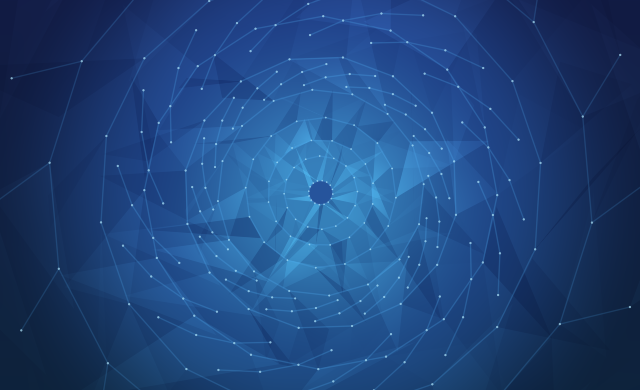
Give the GLSL for this background, as a Shadertoy shader.

```glsl
// Blue radial web: translucent facets around a small disc, linked by rings of points.
#define SPOKES 16.0
#define CENTER vec2(0.002, 0.006)
#define HOLE_RADIUS 0.031
#define LINE_WIDTH 0.0008
#define DOT_RADIUS 0.0029
#define LINE_OPACITY 0.30
#define FACET_CONTRAST 0.32
#define CORE_COLOR vec3(0.21, 0.50, 0.73)
#define MID_COLOR vec3(0.125, 0.28, 0.54)
#define EDGE_COLOR vec3(0.06, 0.12, 0.25)
#define HOLE_COLOR vec3(0.15, 0.33, 0.61)

const float STEP = 6.283185 / SPOKES;

float hash(vec2 p) {
    vec3 q = fract(vec3(p.xyx) * 0.1031);
    q += dot(q, q.yzx + 33.33);
    return fract((q.x + q.y) * q.z);
}

vec2 polar(float radius, float angle) {
    return radius * vec2(cos(angle), sin(angle));
}

// Ring spacing widens outward; each ring is turned a little further.
float ringRadius(float k) {
    return k < 0.0 ? HOLE_RADIUS : 0.094 + k * (0.0347 + 0.0074 * k);
}

float ringAngle(float k) {
    return radians(4.7 + 8.5 * (k - 3.0));
}

// Signed distance to the line a-b, positive on its left.
float side(vec2 p, vec2 a, vec2 b) {
    vec2 e = b - a, d = p - a;
    return (e.x * d.y - e.y * d.x) / max(length(e), 1e-4);
}

float triangle(vec2 p, vec2 a, vec2 b, vec2 c, float px) {
    float winding = sign(side(c, a, b));
    float inside = min(side(p, a, b) * winding,
                   min(side(p, b, c) * winding, side(p, c, a) * winding));
    return smoothstep(-0.6 * px, 0.6 * px, inside);
}

// Signed light of all overlapping facets, strongest near the center.
float facets(vec2 p, float px) {
    float angle = atan(p.y, p.x), light = 0.0;
    for (float k = -1.0; k < 9.0; k++) {
        float cell = floor((angle - ringAngle(k)) / STEP);
        float gain = mix(2.0, 1.3, smoothstep(0.0, 6.0, k));
        for (float j = -2.0; j <= 2.0; j++) {
            vec2 id = vec2(mod(cell + j, SPOKES) + 3.0, k + 7.0);
            float h = hash(id), g = hash(id + 41.7), s = hash(id + 93.1);
            float a0 = ringAngle(k) + (cell + j) * STEP;
            vec2 a = polar(ringRadius(k), a0);
            vec2 b = polar(ringRadius(k + floor(g * 2.0)), a0 + STEP * (0.8 + 0.7 * h));
            vec2 c = polar(ringRadius(k + 1.0 + floor(s * 2.2)), a0 + STEP * (1.9 * g - 0.5));
            float fade = 1.0 - 0.5 * clamp(length(p - a) / length(c - a), 0.0, 1.0);
            light += (h - 0.47) * gain * fade * triangle(p, a, b, c, px);
        }
    }
    return light;
}

// Link between two (radius, angle) points, repeated around the center.
void link(vec2 p, vec2 from, vec2 to, float px, inout vec2 ink) {
    float middle = 0.5 * (from.y + to.y);
    float turn = (atan(p.y, p.x) - middle) / STEP;
    vec2 q = polar(length(p), (fract(turn + 0.5) - 0.5) * STEP);
    vec2 a = polar(from.x, from.y - middle), b = polar(to.x, to.y - middle);
    vec2 e = b - a, d = q - a;
    float lineDist = length(d - e * clamp(dot(d, e) / dot(e, e), 0.0, 1.0));
    float dotDist = min(length(d), length(q - b));
    float dotSize = DOT_RADIUS * mix(0.7, 1.0, smoothstep(0.1, 0.4, from.x));
    ink.x = max(ink.x, 1.0 - smoothstep(0.0, LINE_WIDTH + px, lineDist));
    ink.y = max(ink.y, 1.0 - smoothstep(dotSize - 0.6 * px, dotSize + 0.6 * px, dotDist));
}

void mainImage(out vec4 fragColor, in vec2 fragCoord) {
    float px = 1.0 / iResolution.y;
    vec2 p = (fragCoord - 0.5 * iResolution.xy) * px - CENTER;
    float r = length(p);

    // Radial glow, bluer at the top and greener at the bottom
    vec3 color = mix(CORE_COLOR, MID_COLOR, smoothstep(0.06, 0.47, r));
    color = mix(color, EDGE_COLOR, smoothstep(0.38, 0.88, r));
    color += vec3(0.015, -0.03, 0.03) * p.y;

    // Facets and central disc
    float light = clamp(facets(p, px), -0.9, 1.1);
    color *= 1.0 + FACET_CONTRAST * light * vec3(1.1, 1.0, 0.65);
    float hole = 1.0 - smoothstep(HOLE_RADIUS - px, HOLE_RADIUS + px, r);
    color = mix(color, HOLE_COLOR, hole);

    // Rings, with spokes leaving the outermost one
    vec2 ink = vec2(0.0);
    for (float k = -1.0; k < 8.0; k++) {
        vec2 node = vec2(ringRadius(k), ringAngle(k));
        link(p, node, node + vec2(0.0, STEP), px, ink);
    }
    link(p, vec2(ringRadius(7.0), ringAngle(7.0)), vec2(ringRadius(8.0), ringAngle(8.0)), px, ink);

    // Outer spiral arms, then a tighter inner set
    for (float i = 0.0; i < 6.0; i++) {
        float j = mod(i, 3.0);
        bool outer = i < 3.0;
        float drop = outer ? 0.04 : 0.017;
        vec2 start = outer ? vec2(0.525, 15.0) : vec2(0.33, 20.0);
        vec2 node = vec2(start.x - drop * j, radians(start.y + 11.3 * j));
        link(p, node, node + vec2(-drop, radians(11.3)), px, ink);
    }
    float lineFade = LINE_OPACITY * mix(1.0, 0.6, smoothstep(0.3, 0.8, r));
    color = mix(color, vec3(0.30, 0.66, 0.93), ink.x * lineFade);
    color = mix(color, vec3(0.72, 0.93, 1.0), ink.y * 0.65);

    fragColor = vec4(clamp(color, 0.0, 1.0), 1.0);
}
```
